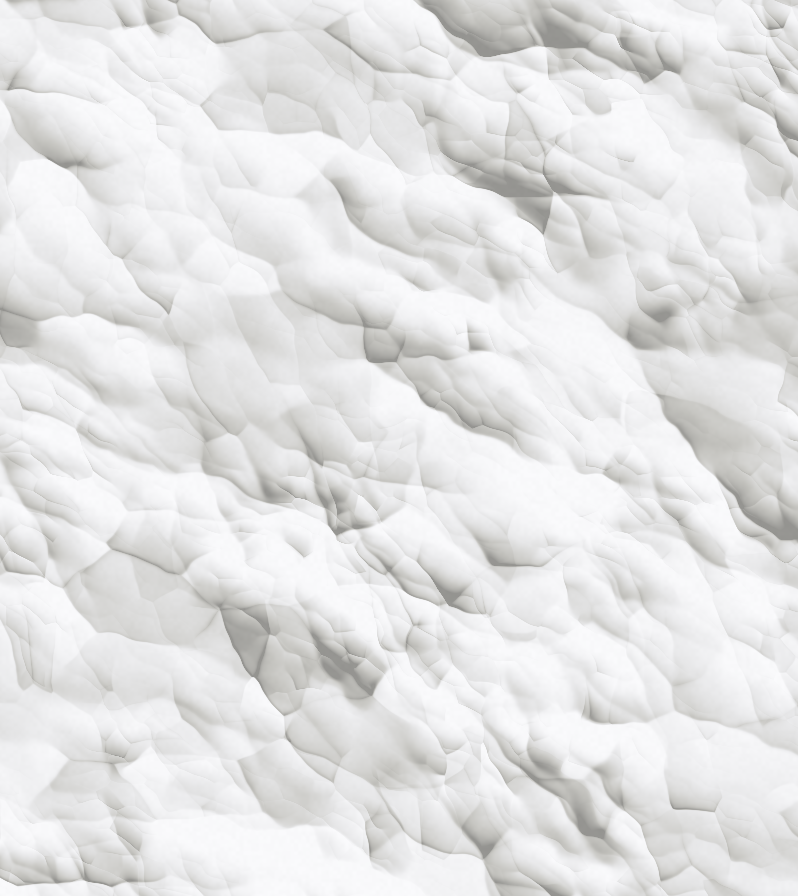
Reproduce this texture procedurally as a WebGL 2 fragment shader.

```glsl
#version 300 es
precision highp float;
// Crumpled white paper: angular facets, sharp creases and grey shadows.

uniform vec2 u_resolution;
out vec4 fragColor;

const vec2 LIGHT = vec2(0.42, 0.91);
const vec3 SHADOW_TINT = vec3(1.004, 1.0, 0.977);
const vec3 PAPER_TINT = vec3(0.998, 0.999, 1.006);

vec3 hash3(vec2 p) {
    vec3 q = fract(p.xyx * vec3(0.1031, 0.1030, 0.0973));
    q += dot(q, q.yxz + 33.33);
    return fract((q.xxy + q.yzz) * q.zyx);
}

float valueNoise(vec2 p) {
    vec2 cell = floor(p);
    vec2 f = fract(p);
    f = f * f * f * (f * (f * 6.0 - 15.0) + 10.0);
    float low = mix(hash3(cell).x, hash3(cell + vec2(1, 0)).x, f.x);
    float high = mix(hash3(cell + vec2(0, 1)).x, hash3(cell + vec2(1, 1)).x, f.x);
    return mix(low, high, f.y);
}

vec2 warp(vec2 p, float scale) {
    return vec2(valueNoise(p * scale + 11.3), valueNoise(p * scale + 57.9)) - 0.5;
}

mat2 rotation(float angle) {
    float c = cos(angle), s = sin(angle);
    return mat2(c, s, -s, c);
}

// Lit slope of a sheet of bent facets that meet in soft or crisp creases.
float facetSlope(vec2 p, float angle, float scale, float seed) {
    mat2 turn = rotation(angle);
    vec2 light = turn * LIGHT;
    vec2 q = turn * p * scale * vec2(0.66, 1.28) + seed;
    vec2 base = floor(q);
    float crisp = smoothstep(0.3, 0.7, valueNoise(q * 0.9 + 31.0));
    float hardness = mix(9.0, 55.0, crisp);
    float nearest = 9.0, second = 9.0, slopeSum = 0.0, weightSum = 0.0;

    for (int j = -1; j <= 1; j++) {
        for (int i = -1; i <= 1; i++) {
            vec2 cell = base + vec2(i, j);
            vec3 rnd = hash3(cell);
            vec2 offset = q - cell - 0.05 - 0.9 * rnd.xy;
            float d = dot(offset, offset);
            float weight = exp(-hardness * d);
            float bend = mix(-0.1, 1.7, hash3(cell + 71.0).y);
            slopeSum += weight * (bend * dot(offset, light) + 0.9 * (rnd.z - 0.5));
            weightSum += weight;
            second = min(second, max(nearest, d));
            nearest = min(nearest, d);
        }
    }
    float slope = slopeSum / max(weightSum, 1e-20);
    float crease = crisp * exp(-15.0 * (second - nearest));
    return slope + crease * (0.5 * max(slope, 0.0) - 1.5 * max(-slope, 0.0));
}

// Layers of folds, from broad facets to fine wrinkles.
float paperSlope(vec2 p) {
    vec2 q = p + 0.042 * warp(p, 6.0) + 0.014 * warp(p, 17.0) + 0.006 * warp(p, 48.0);
    float wrinkled = smoothstep(0.25, 0.75, valueNoise(p * 8.0 + 4.7));
    float slope = 0.85 * facetSlope(q, 0.75, 7.5, 20.0);
    slope += 0.9 * facetSlope(q, 0.3, 12.0, 63.0);
    slope += mix(0.35, 0.95, wrinkled) * facetSlope(q, 1.15, 20.0, 91.0);
    slope += mix(0.08, 0.5, wrinkled) * facetSlope(q, 0.55, 38.0, 137.0);
    return slope;
}

// Bright sides level off while shadows deepen.
float paperTone(float slope) {
    float z = clamp(slope * 2.1, -3.4, 2.3);
    return 0.912 + 0.056 * z - 0.012 * z * z;
}

void main() {
    vec2 p = gl_FragCoord.xy / u_resolution.y;
    float tone = paperTone(paperSlope(p));

    // Faint paper fibre
    tone += 0.012 * (valueNoise(p * 230.0) - 0.5);

    vec3 tint = mix(SHADOW_TINT, PAPER_TINT, smoothstep(0.74, 0.94, tone));
    fragColor = vec4(clamp(tone * tint, 0.0, 1.0), 1.0);
}
```
